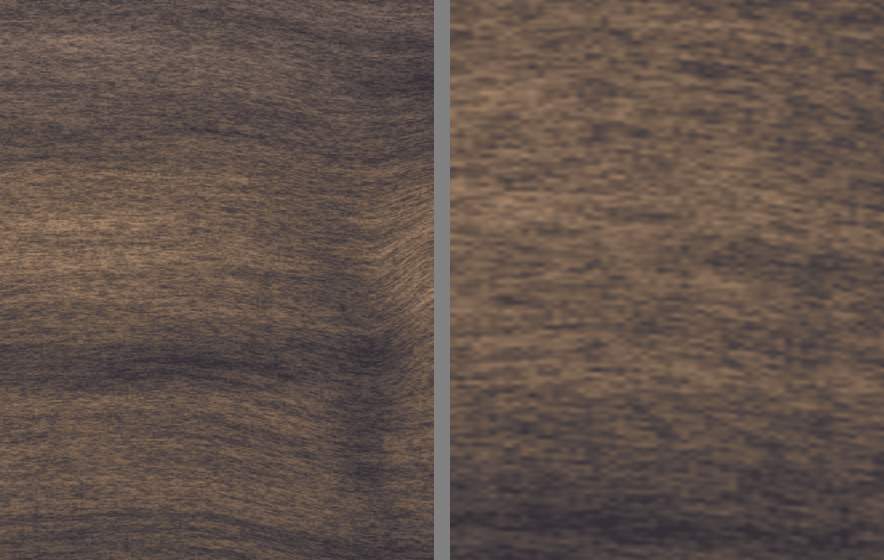
Left, the full canvas; right, a detail of the centre.
Reproduce this texture procedurally as a WebGL 2 fragment shader.

```glsl
#version 300 es
precision highp float;

uniform vec2 u_resolution;
out vec4 fragColor;

// Tone ramp and tints
const vec3 DARK_WOOD = vec3(0.26, 0.23, 0.24);
const vec3 LIGHT_WOOD = vec3(0.58, 0.48, 0.41);
const vec3 WARM_TINT = vec3(0.014, 0.0, -0.026);
const float BASE_TONE = 0.33;

// Grain frequencies, in cells per canvas height
const vec2 BAND_FREQ = vec2(2.2, 17.0);
const vec2 RING_FREQ = vec2(3.5, 64.0);
const vec2 STREAK_FREQ = vec2(17.0, 190.0);
const vec2 FIBRE_FREQ = vec2(75.0, 330.0);
const vec2 SPECKLE_FREQ = vec2(210.0, 400.0);

// Grain strengths
const float BAND_DEPTH = 0.22;
const float RING_DEPTH = 0.24;
const float STREAK_DEPTH = 0.24;
const float FIBRE_DEPTH = 0.44;
const float SPECKLE_DEPTH = 0.40;

// Broad stains and sheens: centre.xy, radius.zw, with a signed strength
const int STAINS = 9;
const vec4 STAIN_SHAPE[STAINS] = vec4[](
    vec4(0.05, 0.91, 0.32, 0.08), vec4(1.00, 0.85, 0.22, 0.08),
    vec4(0.18, 0.58, 0.50, 0.13), vec4(0.97, 0.53, 0.11, 0.13),
    vec4(0.45, 0.35, 0.60, 0.045), vec4(0.87, 0.25, 0.07, 0.17),
    vec4(0.20, 0.23, 0.28, 0.07), vec4(0.50, 0.00, 0.90, 0.08),
    vec4(0.80, 0.47, 0.11, 0.15));
const float STAIN_TONE[STAINS] = float[](
    0.18, -0.30, 0.40, 0.32, -0.27, -0.28, 0.13, -0.12, -0.16);

// Dark growth seams: centre.xy, half length, depth
const int SEAMS = 7;
const float SEAM_WIDTH = 0.007;
const vec4 SEAM[SEAMS] = vec4[](
    vec4(0.45, 0.778, 0.70, 0.20), vec4(0.30, 0.725, 0.45, 0.16),
    vec4(0.72, 0.965, 0.30, 0.26), vec4(0.08, 0.850, 0.22, 0.20),
    vec4(0.17, 0.652, 0.045, 0.26), vec4(0.45, 0.070, 0.70, 0.22),
    vec4(0.60, 0.045, 0.60, 0.18));

// Integer hash of a lattice cell, 0 to 1
float hash(vec2 cell) {
    uvec2 q = uvec2(ivec2(cell)) * uvec2(1597u, 3253u);
    uint h = (q.x ^ (q.y << 11)) * 747796405u + 289133u;
    h = ((h >> ((h >> 28) + 4u)) ^ h) * 277803737u;
    h = (h >> 22) ^ h;
    return float(h >> 8) / 16777216.0;
}

float valueNoise(vec2 p) {
    vec2 cell = floor(p);
    vec2 f = fract(p);
    f = f * f * (3.0 - 2.0 * f);
    float low = mix(hash(cell), hash(cell + vec2(1, 0)), f.x);
    float high = mix(hash(cell + vec2(0, 1)), hash(cell + vec2(1, 1)), f.x);
    return mix(low, high, f.y);
}

// Noise centred on zero, shifted so that layers differ
float grain(vec2 p, vec2 freq, float layer) {
    return valueNoise(p * freq + layer * 37.3) - 0.5;
}

// Height along the grain: lines sink to the right and rise past the knot
float grainHeight(vec2 uv, vec2 p) {
    float sink = 0.05 * smoothstep(0.40, 0.90, uv.x);
    float middle = exp(-pow((uv.y - 0.5) / 0.2, 2.0));
    float rise = 0.07 * smoothstep(0.85, 1.02, uv.x) * middle;
    float wander = 0.030 * grain(p, vec2(2.6, 3.5), 1.0)
                 + 0.006 * grain(p, vec2(12.0, 14.0), 2.0);
    return uv.y + sink - rise + wander;
}

float stainTone(vec2 uv) {
    float tone = 0.0;
    for (int i = 0; i < STAINS; i++) {
        vec2 d = (uv - STAIN_SHAPE[i].xy) / STAIN_SHAPE[i].zw;
        tone += STAIN_TONE[i] * exp(-dot(d, d));
    }
    return tone;
}

float seamShade(vec2 along) {
    float shade = 0.0;
    for (int i = 0; i < SEAMS; i++) {
        vec2 d = (along - SEAM[i].xy) / vec2(SEAM[i].z, SEAM_WIDTH);
        float soft = d.y > 0.0 ? 0.7 : 1.5;
        shade += SEAM[i].w * exp(-d.x * d.x - abs(d.y) / soft);
    }
    return shade;
}

void main() {
    vec2 uv = gl_FragCoord.xy / u_resolution;
    vec2 p = gl_FragCoord.xy / u_resolution.y;
    vec2 along = vec2(p.x, grainHeight(uv, p));

    // Broad light and dark areas, with ragged edges
    vec2 ragged = uv + vec2(0.10, 0.03) * grain(along, vec2(6.0, 28.0), 3.0);
    float tone = BASE_TONE + stainTone(ragged);

    // Growth bands, rings and seams
    tone += BAND_DEPTH * grain(along, BAND_FREQ, 4.0);
    tone += RING_DEPTH * grain(along, RING_FREQ, 5.0);
    tone -= seamShade(vec2(uv.x, along.y));

    // Fine fibres, stronger where the wood is lit
    float fine = STREAK_DEPTH * grain(along, STREAK_FREQ, 6.0)
               + FIBRE_DEPTH * grain(along, FIBRE_FREQ, 7.0)
               + SPECKLE_DEPTH * grain(p, SPECKLE_FREQ, 8.0);
    tone += fine * (0.65 + 0.8 * clamp(tone, 0.0, 0.8));
    tone = clamp(tone, -0.16, 1.12);

    // Greyer at the top, warmer in the lit middle
    float warmth = (1.0 - smoothstep(0.65, 0.9, uv.y)) * smoothstep(0.1, 0.5, tone);
    vec3 color = mix(DARK_WOOD, LIGHT_WOOD, tone) + WARM_TINT * warmth;
    fragColor = vec4(color, 1.0);
}
```
